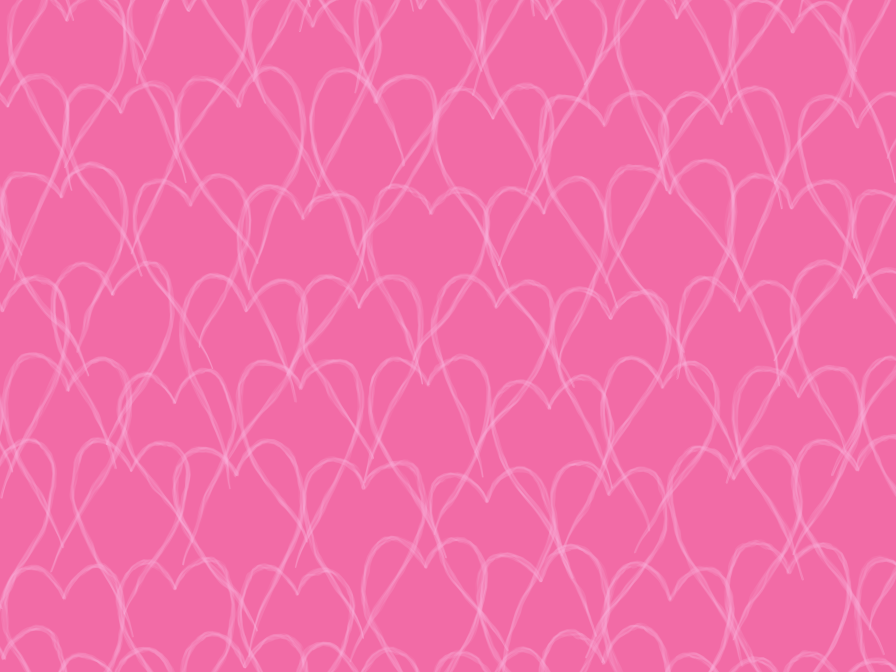
Reproduce this pattern procedurally as a WebGL 2 fragment shader.

```glsl
#version 300 es
precision highp float;
// Overlapping hand-sketched heart outlines in pale pink on a pink ground.

#define GROUND vec3(0.95, 0.42, 0.65)
#define INK vec3(0.975, 0.70, 0.86)
#define SPACING vec2(0.0905, 0.276) // column and row step, in canvas heights
#define JITTER vec2(0.30, 0.20)     // scatter, in steps
#define SIZE 0.258                  // notch to tip, in canvas heights
#define TILT 0.13                   // largest lean, in radians
#define BRUSH 0.0165                // stroke half width, in heart sizes
#define WASH 0.20                   // opacity of the broad stroke
#define STRAND 0.22                 // opacity of each fine strand
#define STRANDS 4
#define SEGMENTS 26

uniform vec2 u_resolution;
out vec4 fragColor;

float hash(vec2 cell) {
    uvec2 k = uvec2(ivec2(floor(cell))) * uvec2(1597u, 3812u) + 77u;
    uint h = (k.x ^ (k.y << 9)) * 74779u;
    h = (h ^ (h >> 15)) * 26699u;
    h = (h ^ (h >> 13)) * 74573u;
    return float((h ^ (h >> 16)) & 65535u) / 65535.0;
}

// Smooth noise along a line, -1 to 1
float wave(float x, float seed) {
    float f = fract(x);
    float a = hash(vec2(x, seed));
    float b = hash(vec2(x + 1.0, seed));
    return 2.0 * mix(a, b, f * f * (3.0 - 2.0 * f)) - 1.0;
}

vec2 cubic(vec2 a, vec2 b, vec2 c, vec2 d, float t) {
    float s = 1.0 - t;
    return s * s * s * a + 3.0 * s * t * (s * b + t * c) + t * t * t * d;
}

// Half a heart: lobe for t in 0..1, flank and tail for t in 1..2
vec2 halfHeart(float t, vec2 tip) {
    vec2 side = vec2(0.35, -0.12);
    if (t < 1.0) return cubic(vec2(0.0), vec2(0.09, 0.23), vec2(0.36, 0.25), side, t);
    return cubic(side, vec2(0.33, -0.44), vec2(0.06, -0.63), tip, t - 1.0);
}

// Signed distance to the half heart (x) and position along it (y)
vec2 strokeSpace(vec2 p, vec2 tip) {
    vec2 best = vec2(1e3, 0.0);
    vec2 a = halfHeart(0.0, tip);
    float stepT = 2.0 / float(SEGMENTS);
    for (int i = 1; i <= SEGMENTS; i++) {
        vec2 b = halfHeart(float(i) * stepT, tip);
        vec2 ab = b - a, ap = p - a;
        float h = clamp(dot(ap, ab) / dot(ab, ab), 0.0, 1.0);
        float d = length(ap - ab * h);
        if (d < abs(best.x)) {
            float sideSign = ab.x * ap.y - ab.y * ap.x < 0.0 ? -1.0 : 1.0;
            best = vec2(d * sideSign, (float(i) - 1.0 + h) * stepT);
        }
        a = b;
    }
    return best;
}

float line(float d, float halfWidth, float soft) {
    return 1.0 - smoothstep(halfWidth - soft, halfWidth + soft, abs(d));
}

// How much ground still shows through one sketchy stroke
float strokeGap(vec2 s, float seed, float soft) {
    if (abs(s.x) > 3.0 * BRUSH + soft) return 1.0;
    float taper = smoothstep(-0.15, 0.15, s.y) * (1.0 - smoothstep(1.7, 2.05, s.y));
    float width = BRUSH * mix(0.35, 1.0, taper);
    float edge = width * (0.8 + 0.25 * wave(s.y * 17.0, seed));
    float gap = 1.0 - WASH * line(s.x, edge, soft);
    for (int k = 0; k < STRANDS; k++) {
        float id = seed + 11.0 * float(k + 1);
        float drift = width * 1.15 * wave(s.y * 6.0 + 0.3 * float(k), id);
        float press = 0.65 + 0.5 * wave(s.y * 9.0, id + 5.0);
        gap *= 1.0 - STRAND * press * line(s.x - drift, width * 0.38, soft);
    }
    return gap;
}

// Ground left by the heart of one cell
float heartGap(vec2 p, vec2 cell, float soft) {
    float seed = floor(hash(cell + 31.0) * 4000.0);
    vec2 shift = JITTER * (vec2(hash(cell), hash(cell + 57.0)) - 0.5);
    vec2 notch = (cell + shift + vec2(0.0, 0.5 * mod(cell.x, 2.0))) * SPACING;
    float scale = SIZE * mix(0.92, 1.06, hash(cell + 91.0));
    float lean = TILT * (2.0 * hash(cell + 123.0) - 1.0);
    vec2 q = mat2(cos(lean), -sin(lean), sin(lean), cos(lean)) * (p - notch) / scale;
    if (abs(q.x) > 0.44 || q.y > 0.28 || q.y < -1.12) return 1.0;

    // Hand wobble, then the two halves with uneven tails
    q += 0.014 * vec2(wave(q.y * 5.0, seed), wave(q.x * 6.0, seed + 3.0));
    float longSide = hash(cell + 177.0) < 0.5 ? -1.0 : 1.0;
    vec2 flip = vec2(longSide, 1.0);
    soft /= scale;
    float gap = strokeGap(strokeSpace(q * flip, vec2(-0.035, -1.02)), seed, soft);
    return gap * strokeGap(strokeSpace(q * -flip * vec2(1.0, -1.0), vec2(-0.02, -0.88)), seed + 7.0, soft);
}

void main() {
    vec2 p = gl_FragCoord.xy / u_resolution.y;
    float soft = 0.7 / u_resolution.y;
    vec2 home = floor(p / SPACING);
    float gap = 1.0;
    for (int x = -2; x <= 2; x++)
        for (int y = -2; y <= 2; y++)
            gap *= heartGap(p, home + vec2(x, y), soft);
    fragColor = vec4(mix(INK, GROUND, gap), 1.0);
}
```
